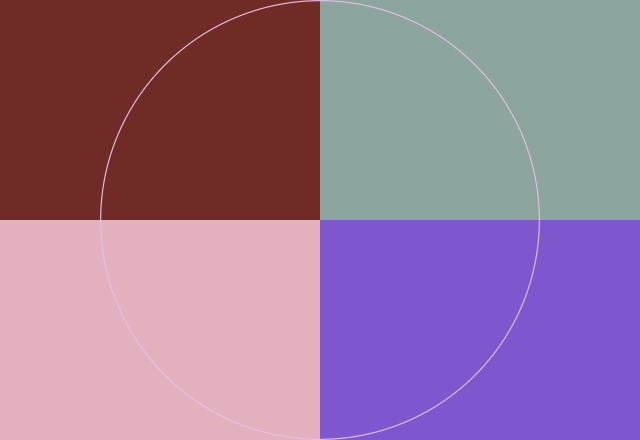
A Shadertoy shader for this background:

```glsl
const vec3 MAROON = vec3(0.443, 0.170, 0.150);
const vec3 SAGE = vec3(0.549, 0.647, 0.620);
const vec3 ROSE = vec3(0.898, 0.691, 0.747);
const vec3 VIOLET = vec3(0.496, 0.341, 0.806);
const vec3 LILAC = vec3(0.905, 0.745, 0.890);

const float RING_RADIUS = 0.4985;
const float RING_HALF_WIDTH = 0.0013;

// Antialiased step across a straight edge
float edgeMask(float signedDist, float pixel) {
    return clamp(0.5 + signedDist / pixel, 0.0, 1.0);
}

// Antialiased thin circle outline
float ringMask(vec2 p, float radius, float halfWidth, float pixel) {
    float dist = abs(length(p) - radius);
    return edgeMask(halfWidth - dist, pixel);
}

// Four flat colours meeting at the origin
vec3 quadrants(vec2 p, float pixel) {
    float right = edgeMask(p.x, pixel);
    float top = edgeMask(p.y, pixel);
    vec3 lower = mix(ROSE, VIOLET, right);
    vec3 upper = mix(MAROON, SAGE, right);
    return mix(lower, upper, top);
}

void mainImage(out vec4 fragColor, in vec2 fragCoord) {
    // Centred coordinates, canvas height = 1
    float pixel = 1.0 / iResolution.y;
    vec2 p = (fragCoord - 0.5 * iResolution.xy) * pixel;

    vec3 color = quadrants(p, pixel);
    float ring = ringMask(p, RING_RADIUS, RING_HALF_WIDTH, pixel);
    color = mix(color, LILAC, ring);

    fragColor = vec4(color, 1.0);
}
```
